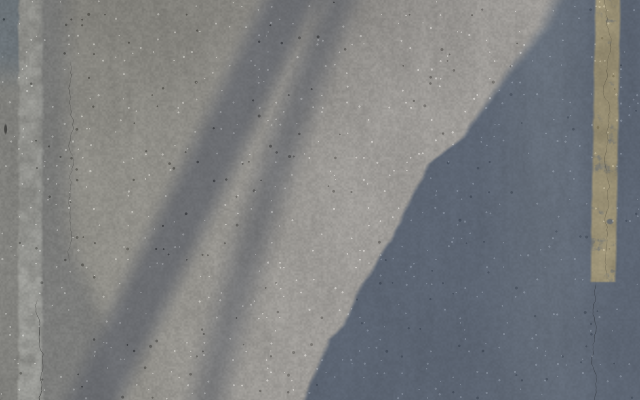
This texture is drawn by a WebGL 2 fragment shader. Its source:

```glsl
#version 300 es
precision highp float;

uniform vec2 u_resolution;
out vec4 fragColor;

#define GRAIN_SCALE 210.0
#define GRAIN_AMOUNT 0.085
#define MOTTLE_AMOUNT 0.045
#define FLECK_AMOUNT 0.16
#define CRACK_WIDTH 0.0022
#define EDGE_SOFTNESS 0.008

const vec3 SUNLIT = vec3(0.615, 0.605, 0.590);
const vec3 WORN = vec3(0.555, 0.550, 0.525);
const vec3 SOFT_SHADE = vec3(0.405, 0.415, 0.435);
const vec3 DEEP_SHADE = vec3(0.350, 0.385, 0.440);
const vec3 BLUE_SHADE = vec3(0.415, 0.450, 0.495);
const vec3 CHALK = vec3(0.630, 0.635, 0.620);
const vec3 YELLOW = vec3(0.610, 0.570, 0.455);

float hash(vec2 p) {
    vec3 q = fract(vec3(p.xyx) * 0.1031);
    q += dot(q, q.yzx + 33.33);
    return fract((q.x + q.y) * q.z);
}

float noise(vec2 p) {
    vec2 i = floor(p), f = fract(p);
    f = f * f * (3.0 - 2.0 * f);
    return mix(mix(hash(i), hash(i + vec2(1, 0)), f.x),
               mix(hash(i + vec2(0, 1)), hash(i + vec2(1, 1)), f.x), f.y);
}

float fbm(vec2 p) {
    float sum = 0.0, amp = 0.5;
    for (int i = 0; i < 4; i++) {
        sum += amp * noise(p);
        p = p * 2.03 + 17.0;
        amp *= 0.5;
    }
    return sum;
}

// Soft interval: 1 between lo and hi
float band(float x, float lo, float hi, float soft) {
    return smoothstep(lo - soft, lo + soft, x) * (1.0 - smoothstep(hi - soft, hi + soft, x));
}

// Left boundary of the large shadow at height y
float shadowEdge(float y) {
    const vec2 knots[11] = vec2[11](
        vec2(0.760, 0.0), vec2(0.823, 0.150), vec2(0.858, 0.187), vec2(0.896, 0.271),
        vec2(0.979, 0.406), vec2(1.031, 0.510), vec2(1.073, 0.590), vec2(1.156, 0.656),
        vec2(1.250, 0.792), vec2(1.362, 0.935), vec2(1.390, 1.0));
    float x = knots[0].x;
    for (int i = 0; i < 10; i++) {
        vec2 a = knots[i], b = knots[i + 1];
        x += (b.x - a.x) * clamp((y - a.y) / (b.y - a.y), 0.0, 1.0);
    }
    return x;
}

// Wandering vertical crack around x0
float crack(vec2 p, float x0, float lo, float hi) {
    float wander = 0.035 * (fbm(vec2(x0 * 40.0, p.y * 22.0)) - 0.47);
    float line = 1.0 - smoothstep(0.0, CRACK_WIDTH, abs(p.x - x0 - wander));
    return line * band(p.y, lo, hi, 0.02) * (0.4 + 0.6 * noise(p * 60.0));
}

// Scattered round chips, one per cell
float flecks(vec2 p, float scale, float density) {
    vec2 cell = floor(p * scale), f = fract(p * scale);
    vec2 center = 0.3 + 0.4 * vec2(hash(cell + 3.1), hash(cell + 8.7));
    float size = 0.12 + 0.16 * hash(cell + 5.3);
    return step(1.0 - density, hash(cell)) * (1.0 - smoothstep(size * 0.5, size + 0.1, length(f - center)));
}

void main() {
    vec2 p = gl_FragCoord.xy / u_resolution.y;
    p.x *= 1.6 * u_resolution.y / u_resolution.x;
    float pixel = 1.0 / u_resolution.y;
    float wobble = 0.006 * (noise(p * 45.0) - 0.5);

    // Sunlit asphalt, duller toward the upper left
    float mottle = fbm(p * vec2(14.0, 7.0));
    vec3 color = mix(WORN, SUNLIT, smoothstep(0.2, 0.95, p.x + 0.25 * (0.5 - p.y)));
    color *= 1.0 - 0.09 * smoothstep(0.6, 1.0, p.y) * (1.0 - smoothstep(0.9, 1.3, p.x));

    // Gutter, roadside and pale stripe
    float gutterRight = 0.17 + 0.10 * (1.0 - smoothstep(0.12, 0.45, p.y));
    float gutter = smoothstep(0.09, 0.11, p.x) * (1.0 - smoothstep(gutterRight - 0.04, gutterRight + 0.04, p.x));
    color = mix(color, vec3(0.45, 0.455, 0.455), 0.75 * gutter);
    vec3 roadside = mix(vec3(0.50, 0.50, 0.485), vec3(0.42, 0.45, 0.47), smoothstep(0.76, 0.88, p.y));
    color = mix(color, roadside, 1.0 - smoothstep(0.042, 0.052, p.x + wobble));
    float stripe = band(p.x + wobble, 0.047, 0.106, 0.005);
    color = mix(color, CHALK * (0.82 + 0.2 * noise(p * 50.0)), stripe * mix(0.8, 0.62, p.y));

    // Two slanted soft shadows that merge near the top
    float offsetA = p.x - (0.24 + 0.49 * p.y);
    float offsetB = p.x - (0.52 + 0.25 * p.y + 0.08 * p.y * p.y);
    float shadeA = band(offsetA, -0.070, 0.062, 0.038);
    float shadeB = band(offsetB, -0.042, 0.042, 0.042) * mix(0.62, 0.78, p.y);
    float join = band(p.x, 0.70, 0.88, 0.05) * smoothstep(0.84, 1.02, p.y) * 0.65;
    float shade = max(max(shadeA * 0.90, shadeB), join);
    color = mix(color, SOFT_SHADE, shade);

    // Large cool shadow, blurrier at the top
    float soft = EDGE_SOFTNESS + 0.022 * smoothstep(0.6, 1.0, p.y);
    float inside = smoothstep(-soft, soft, p.x - shadowEdge(p.y) + wobble);
    float wheelTrack = band(p.x, 1.26, 1.47, 0.10) * (0.45 + 0.55 * p.y);
    vec3 cool = mix(DEEP_SHADE, BLUE_SHADE, 0.15 + 0.75 * wheelTrack);
    color = mix(color, cool, inside);

    // Yellow lane mark with worn spots
    float lane = p.x - (1.472 + 0.0165 * p.y) + wobble * 0.5;
    float paint = band(lane, 0.0, 0.062, 0.002 + pixel) * smoothstep(0.292, 0.298, p.y);
    float wear = smoothstep(0.58, 0.78, fbm(p * 38.0));
    color = mix(color, YELLOW * (0.93 + 0.12 * noise(p * 30.0)), paint * (0.95 - 0.5 * wear));
    float chip = 1.0 - smoothstep(0.004, 0.009, length((p - vec2(1.525, 0.446)) * vec2(0.8, 1.0)));
    color = mix(color, DEEP_SHADE, 0.75 * chip);

    // Cracks and one dark mark at the roadside
    float cracks = crack(p, 0.098, -0.1, 0.24) + 0.7 * crack(p, 1.488, -0.1, 0.29)
                 + 0.6 * crack(p, 0.178, 0.35, 0.84) + 0.5 * crack(p, 1.517, 0.3, 1.1);
    float mark = 1.0 - smoothstep(0.002, 0.005, length((p - vec2(0.014, 0.677)) * vec2(1.0, 0.3)));
    color *= 1.0 - 0.38 * min(cracks, 1.0) - 0.45 * mark;

    // Aggregate grain, streaks and chips
    float dark = max(inside, shade);
    float grain = noise(p * GRAIN_SCALE) + 0.6 * noise(p * GRAIN_SCALE * 0.45) - 0.8;
    float streak = noise(p * vec2(65.0, 5.0)) - 0.5;
    color *= 1.0 + GRAIN_AMOUNT * grain * (1.0 - 0.35 * dark) + 2.0 * MOTTLE_AMOUNT * (mottle - 0.47) + 0.025 * streak;
    color += FLECK_AMOUNT * flecks(p, 95.0, 0.045) * (1.0 - 0.3 * dark);
    color -= FLECK_AMOUNT * flecks(p + 4.7, 70.0, 0.025) * (1.0 - 0.5 * inside);
    fragColor = vec4(clamp(color, 0.0, 1.0), 1.0);
}
```
